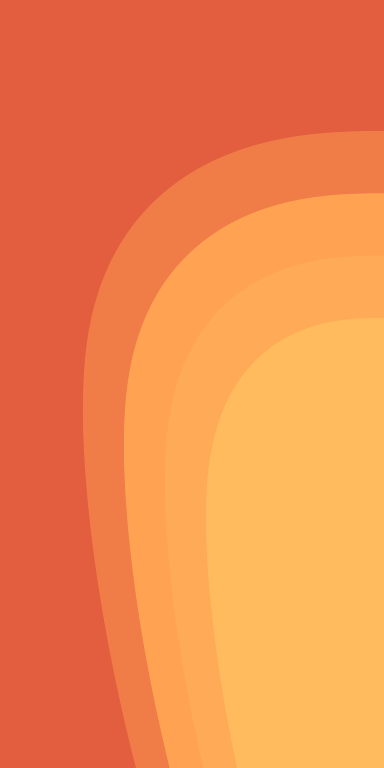
Reproduce this background procedurally as a WebGL 1 fragment shader.

```glsl
precision highp float;
// Four nested rounded arches in warm oranges, rising from the lower right.

uniform vec2 u_resolution;

// Coverage of one arch; step 0 is the outermost, 3 the innermost.
float arch(vec2 uv, float step_) {
  float left = 0.216 + 0.1068 * step_;
  float foot = 0.354 + 0.0878 * step_;
  float top = 0.8294 - 0.0811 * step_;
  float waist = 0.4596 - 0.0465 * step_;

  // Below the waist the side curves inward to the foot.
  float drop = max(waist - uv.y, 0.0) / waist;
  float halfWidth = 1.0 - mix(left, foot, pow(drop, 1.7));

  // Above the waist the outline is a superellipse.
  float across = abs(1.0 - uv.x) / halfWidth;
  float rise = max(uv.y - waist, 0.0) / (top - waist);
  float radius = pow(pow(across, 2.5) + pow(rise, 2.5), 0.4);

  float inside = (1.0 - radius) * halfWidth * u_resolution.x;
  return smoothstep(-0.6, 0.6, inside);
}

void main() {
  vec2 uv = gl_FragCoord.xy / u_resolution;

  // Backdrop, then arches from the outside in.
  vec3 color = vec3(0.89, 0.37, 0.243);
  color = mix(color, vec3(0.943, 0.49, 0.282), arch(uv, 0.0));
  color = mix(color, vec3(1.0, 0.639, 0.322), arch(uv, 1.0));
  color = mix(color, vec3(1.0, 0.667, 0.341), arch(uv, 2.0));
  color = mix(color, vec3(1.0, 0.733, 0.365), arch(uv, 3.0));

  gl_FragColor = vec4(color, 1.0);
}
```
